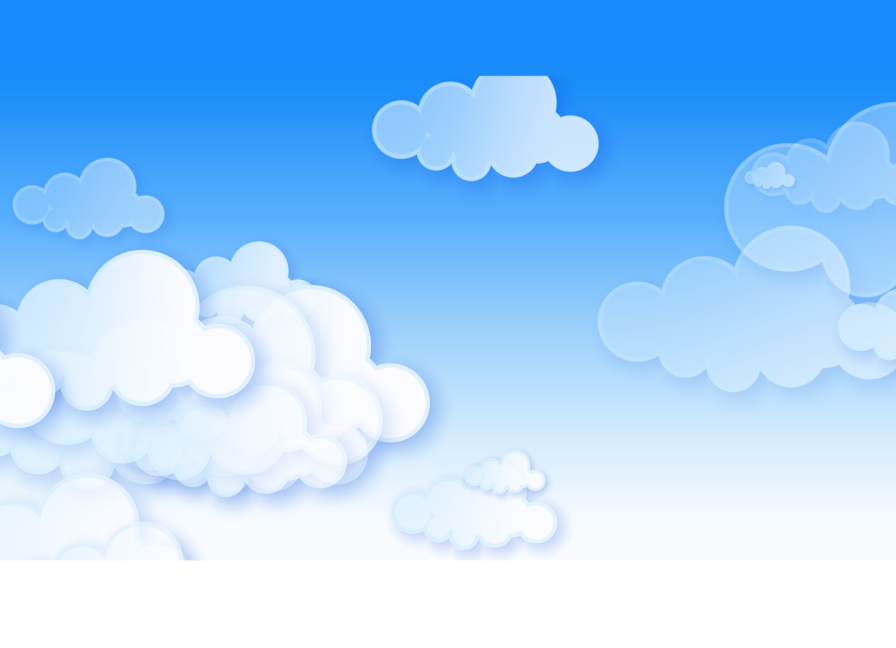
Reproduce this background procedurally as a WebGL 2 fragment shader.

```glsl
#version 300 es
precision highp float;
// Layered paper-cut clouds with soft shadows on a blue sky fading to white.

uniform vec2 u_resolution;
out vec4 fragColor;

// Layout space: x to the right, y downwards.
const vec2 CANVAS = vec2(7.68, 5.55);
const float SKY_TOP = 0.65;
const float SKY_BOTTOM = 4.80;

const vec3 SKY_DEEP = vec3(0.09, 0.545, 0.975);
const vec3 SKY_UPPER = vec3(0.35, 0.69, 0.99);
const vec3 SKY_MIDDLE = vec3(0.60, 0.81, 0.985);
const vec3 SKY_LOWER = vec3(0.82, 0.92, 0.99);
const vec3 SKY_HAZE = vec3(0.975, 0.985, 1.0);
const vec3 PAPER_COOL = vec3(0.86, 0.94, 1.0);
const vec3 PAPER_WARM = vec3(0.99, 0.99, 1.0);
const vec3 RIM = vec3(0.80, 0.92, 0.99);
const vec3 SHADOW_TINT = vec3(0.52, 0.66, 0.93);

const vec2 SHADOW_OFFSET = vec2(0.06, 0.06);
const float SHADOW_BLUR = 0.17;
const float SHADOW_STRENGTH = 0.62;
const float RIM_WIDTH = 0.035;

// Lobes of one cloud around its largest lobe: x, y, radius.
const int LOBES = 9;
const vec3 LOBE[LOBES] = vec3[](
  vec3(0.0, 0.0, 0.37), vec3(-0.96, 0.23, 0.25), vec3(-0.54, 0.10, 0.28),
  vec3(0.49, 0.35, 0.24), vec3(-0.36, 0.50, 0.17), vec3(0.0, 0.42, 0.22),
  vec3(-0.66, 0.41, 0.17), vec3(-0.30, 0.24, 0.32), vec3(0.20, 0.27, 0.25));

// Clouds from back to front: x, y, scale, opacity.
const int FAR_COUNT = 9;
const vec4 FAR_CLOUD[FAR_COUNT] = vec4[](
  vec4(4.40, 0.88, 1.00, 0.72), vec4(0.92, 1.60, 0.67, 0.42),
  vec4(6.78, 2.44, 1.37, 0.40), vec4(7.35, 1.32, 0.75, 0.25),
  vec4(8.87, 1.27, 2.20, 0.44), vec4(6.65, 1.47, 0.22, 0.38),
  vec4(8.15, 2.62, 0.80, 0.62), vec4(4.24, 4.22, 0.73, 0.85),
  vec4(4.41, 3.99, 0.36, 0.85));

const int NEAR_COUNT = 10;
const vec4 NEAR_CLOUD[NEAR_COUNT] = vec4[](
  vec4(2.22, 2.32, 0.68, 0.78), vec4(1.25, 3.25, 1.40, 0.65),
  vec4(2.66, 2.96, 1.40, 0.96), vec4(2.35, 3.50, 1.10, 0.65),
  vec4(2.11, 3.04, 1.60, 0.55), vec4(2.28, 3.62, 0.95, 0.55),
  vec4(1.22, 2.63, 1.32, 0.95), vec4(-0.50, 2.88, 1.33, 0.92),
  vec4(0.75, 4.50, 1.20, 0.75), vec4(1.22, 4.82, 0.95, 0.65));

// Signed distance to the union of all lobes, in layout units.
float cloudDistance(vec2 p, vec4 cloud) {
  vec2 q = (p - cloud.xy) / cloud.z;
  float d = 1e3;
  for (int i = 0; i < LOBES; i++) {
    d = min(d, length(q - LOBE[i].xy) - LOBE[i].z);
  }
  return d * cloud.z;
}

vec3 skyColor(float y) {
  vec3 c = mix(SKY_DEEP, SKY_UPPER, smoothstep(0.45, 2.10, y));
  c = mix(c, SKY_MIDDLE, clamp((y - 1.85) / 0.92, 0.0, 1.0));
  c = mix(c, SKY_LOWER, clamp((y - 2.77) / 0.93, 0.0, 1.0));
  return mix(c, SKY_HAZE, clamp((y - 3.70) / 0.80, 0.0, 1.0));
}

// Lays the shadow, the paper and its light rim over the colour below.
vec3 addCloud(vec3 below, vec2 p, vec4 cloud, float aa) {
  float d = cloudDistance(p, cloud);
  float size = min(cloud.z, 1.0);
  float cover = smoothstep(aa, -aa, d);

  float shadowDistance = cloudDistance(p - SHADOW_OFFSET * size, cloud);
  float blur = SHADOW_BLUR * size;
  float shade = 1.0 - smoothstep(-blur, blur, shadowDistance);
  shade *= SHADOW_STRENGTH * cloud.w * (1.0 - cover);
  vec3 c = below * mix(vec3(1.0), SHADOW_TINT, shade);

  float across = (p.x - cloud.x) / cloud.z;
  float light = smoothstep(-1.1, 0.5, across);
  vec3 paper = mix(PAPER_COOL, PAPER_WARM, light);
  float opacity = min(cloud.w * mix(0.78, 1.06, light), 1.0);
  c = mix(c, paper, cover * opacity);

  float rimWidth = RIM_WIDTH * sqrt(size);
  float rim = cover * smoothstep(-rimWidth - aa, -rimWidth + aa, d);
  return mix(c, RIM, rim * 0.6 * cloud.w);
}

void main() {
  vec2 uv = gl_FragCoord.xy / u_resolution;
  vec2 p = vec2(uv.x, 1.0 - uv.y) * CANVAS;
  float aa = CANVAS.y / u_resolution.y;

  vec3 sky = skyColor(p.y);
  vec3 color = sky;
  for (int i = 0; i < FAR_COUNT; i++) color = addCloud(color, p, FAR_CLOUD[i], aa);
  for (int i = 0; i < NEAR_COUNT; i++) color = addCloud(color, p, NEAR_CLOUD[i], aa);

  // Plain bands above and below the scene.
  color = mix(sky, color, smoothstep(-aa, aa, p.y - SKY_TOP));
  color = mix(color, vec3(1.0), smoothstep(-aa, aa, p.y - SKY_BOTTOM));
  fragColor = vec4(color, 1.0);
}
```
